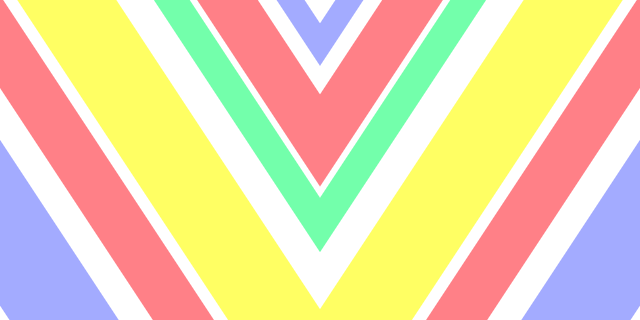
This background is drawn by a Shadertoy shader. Its source:

```glsl
// Nested V-shaped chevron bands in pastel colours on white.

const vec3 WHITE  = vec3(1.0);
const vec3 BLUE   = vec3(0.64, 0.67, 1.00);
const vec3 RED    = vec3(1.00, 0.50, 0.53);
const vec3 GREEN  = vec3(0.45, 1.00, 0.67);
const vec3 YELLOW = vec3(1.00, 1.00, 0.39);

// Steepness of the chevron arms
const float SLOPE = 1.518;

// Bands from the innermost outward: start and end depth, in canvas heights
const int BAND_COUNT = 6;
const vec2 BAND_SPAN[BAND_COUNT] = vec2[](
    vec2(0.073, 0.206), vec2(0.295, 0.583), vec2(0.618, 0.788),
    vec2(0.966, 1.436), vec2(1.503, 1.793), vec2(1.955, 2.473));
const vec3 BAND_COLOR[BAND_COUNT] = vec3[](
    BLUE, RED, GREEN, YELLOW, RED, BLUE);

// Antialiased coverage of the interval span at a given depth
float bandCoverage(float depth, vec2 span, float pixelDepth) {
    vec2 edges = clamp((depth - span) / pixelDepth + 0.5, 0.0, 1.0);
    return edges.x - edges.y;
}

void mainImage(out vec4 fragColor, in vec2 fragCoord) {
    // Height units: x from the centre line, y from the lower edge
    vec2 p = (fragCoord - vec2(0.5 * iResolution.x, 0.0)) / iResolution.y;

    // Depth below the top edge, constant along each chevron
    float depth = 1.0 - p.y + SLOPE * abs(p.x);
    float pixelDepth = length(vec2(1.0, SLOPE)) / iResolution.y;

    // Paint the bands over white
    vec3 color = WHITE;
    for (int i = 0; i < BAND_COUNT; i++) {
        color = mix(color, BAND_COLOR[i], bandCoverage(depth, BAND_SPAN[i], pixelDepth));
    }
    fragColor = vec4(color, 1.0);
}
```
